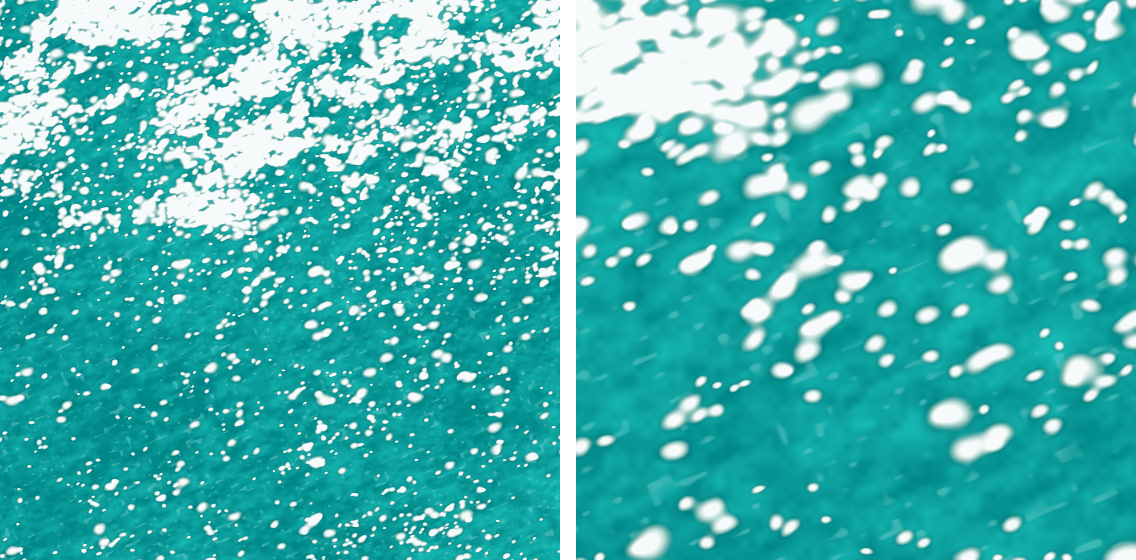
Left, the full canvas; right, a detail of the centre.
A Shadertoy shader for this texture:

```glsl
// Sunlit turquoise water: mottled teal ripples covered with soft white glints.
// Three jittered grids of slanted blobs share one density field, so the sparkle
// crowds the top and a few bright pools, then thins out below.

vec2 hash2(vec2 p) {
    vec3 q = fract(vec3(p.xyx) * vec3(0.1031, 0.1030, 0.0973));
    q += dot(q, q.yzx + 33.33);
    return fract((q.xx + q.yz) * q.zy);
}

float noise(vec2 p) {
    vec2 i = floor(p), f = fract(p);
    f = f * f * (3.0 - 2.0 * f);
    float low = mix(hash2(i).x, hash2(i + vec2(1, 0)).x, f.x);
    float high = mix(hash2(i + vec2(0, 1)).x, hash2(i + vec2(1, 1)).x, f.x);
    return mix(low, high, f.y);
}

// Rotates into the frame of the ripples, which rise to the right
vec2 toRipple(vec2 p) {
    return vec2(0.92 * p.x + 0.39 * p.y, 0.92 * p.y - 0.39 * p.x);
}

vec2 fromRipple(vec2 r) {
    return vec2(0.92 * r.x - 0.39 * r.y, 0.92 * r.y + 0.39 * r.x);
}

// Soft elliptical area of extra sparkle
float pool(vec2 p, vec2 centre, vec2 size) {
    vec2 d = (p - centre) / size;
    return exp(-dot(d, d));
}

// Chance that a glint appears at p
float sparkleDensity(vec2 p) {
    vec2 r = toRipple(p);
    float clump = smoothstep(0.25, 0.78, noise(r * vec2(13.0, 25.0) + 40.0));
    float broad = 0.55 + 0.9 * noise(p * 5.0 + 7.0);
    float d = 0.07 + 0.52 * smoothstep(0.42, 1.03, p.y);
    d += 0.18 * pool(p, vec2(0.2, 0.98), vec2(0.35, 0.12));
    d += 0.32 * pool(p, vec2(0.06, 0.69), vec2(0.12, 0.08));
    d += 0.10 * pool(p, vec2(0.75, 0.15), vec2(0.22, 0.13));
    d *= broad * (0.25 + 1.35 * clump);
    d += 0.65 * pool(p, vec2(0.35, 0.625), vec2(0.12, 0.038));
    d += 0.75 * pool(p, vec2(0.47, 0.73), vec2(0.055, 0.035));
    d += 0.60 * pool(p, vec2(0.82, 0.76), vec2(0.04, 0.02));
    return d;
}

// Summed glow of one jittered grid of glints; neighbours melt together
float glints(vec2 p, float cells, float radius, float seed) {
    vec2 r = toRipple(p) * cells;
    vec2 home = floor(r);
    float glow = 0.0;
    for (int y = -1; y <= 1; y++)
    for (int x = -1; x <= 1; x++) {
        vec2 id = home + vec2(x, y);
        vec2 centre = id + hash2(id + seed + 211.0);
        vec2 pick = hash2(id + seed + 517.0);
        float present = step(pick.x, sparkleDensity(fromRipple(centre / cells)));
        float size = radius * mix(0.65, 1.15, pick.y);
        vec2 d = (r - centre) / (cells * size * vec2(1.35, 0.95));
        glow += present * exp(-0.7 * dot(d, d));
    }
    return glow;
}

float allGlints(vec2 p) {
    return glints(p, 46.0, 0.0067, 0.0)
         + glints(p, 74.0, 0.0044, 90.0)
         + glints(p, 115.0, 0.0028, 180.0);
}

// Teal surface with broad shade, slanted ripples and fine mottling
vec3 waterColor(vec2 p) {
    vec2 r = toRipple(p);
    float tone = 0.5 + 0.9 * (noise(p * 3.5 + 3.0) - 0.5);
    tone += 0.75 * (noise(r * vec2(28.0, 60.0)) - 0.5);
    tone += 0.75 * (noise(r * vec2(75.0, 130.0) + 9.0) - 0.5);
    tone += 0.35 * (noise(p * 210.0) - 0.5);
    tone += 0.25 * (p.x - 0.5);
    return mix(vec3(0.01, 0.55, 0.55), vec3(0.08, 0.70, 0.68), clamp(tone, -0.15, 1.2));
}

void mainImage(out vec4 fragColor, in vec2 fragCoord) {
    vec2 p = fragCoord / iResolution.y;
    vec2 warp = vec2(noise(p * 60.0), noise(p * 60.0 + 31.0)) - 0.5;
    vec2 q = p + 0.005 * warp;
    float glow = allGlints(q);

    // Pale haze in crowded water, with faint flecks of reflected sky
    vec3 color = waterColor(p);
    float crowd = smoothstep(0.3, 1.0, sparkleDensity(p));
    color = mix(color, vec3(0.42, 0.80, 0.79), 0.35 * crowd);
    float fleck = noise(toRipple(p) * vec2(95.0, 170.0) + 70.0);
    color = mix(color, vec3(0.42, 0.80, 0.79), 0.5 * smoothstep(0.78, 0.95, fleck));

    // Glint profile: greyed rim, pale shoulder, white core
    color *= 1.0 - 0.07 * smoothstep(0.04, 0.2, glow);
    color = mix(color, vec3(0.48, 0.71, 0.69), smoothstep(0.18, 0.42, glow));
    color = mix(color, vec3(0.74, 0.87, 0.85), smoothstep(0.36, 0.58, glow));
    color = mix(color, vec3(0.97, 0.98, 0.98), smoothstep(0.52, 0.82, glow));
    fragColor = vec4(color, 1.0);
}
```
